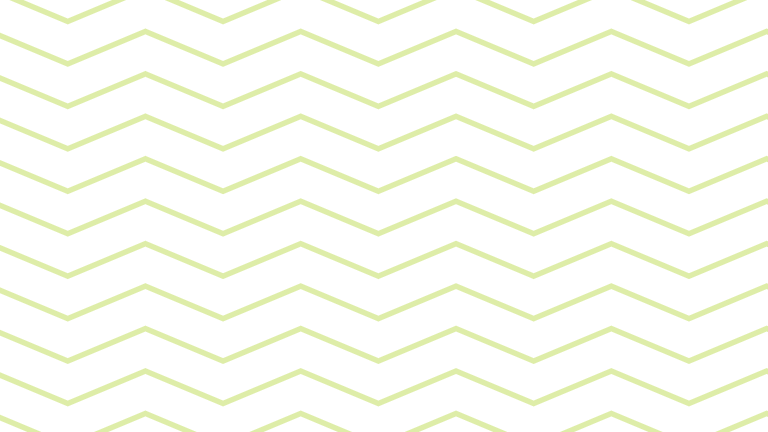
Give the GLSL for this pattern, as a WebGL 2 fragment shader.

```glsl
#version 300 es
precision highp float;
// Thin pale-green zigzag lines stacked at an even spacing on white.
// A triangle wave bends the vertical axis, which is then repeated into rows;
// the slope corrects the vertical offset to a true distance from each line.

uniform vec2 u_resolution;
out vec4 fragColor;

// Lengths are in canvas heights, origin at the lower left.
const float WAVE_LENGTH = 0.3595;           // peak to peak
const float WAVE_RISE   = 0.0752;           // valley to peak
const float ROW_SPACING = 0.09826;          // line to line
const float LINE_WIDTH  = 0.0126;           // across the stroke
const vec2  FIRST_PEAK  = vec2(0.3366, 0.0429);

const vec3 PAPER = vec3(1.0);
const vec3 LIME  = vec3(0.87, 0.93, 0.66);

// Distance from x to the nearest multiple of period.
float distanceToRepeat(float x, float period) {
    return abs(fract(x / period + 0.5) - 0.5) * period;
}

// Distance from p to the centre of the nearest zigzag line.
float zigzagDistance(vec2 p) {
    float slope = 2.0 * WAVE_RISE / WAVE_LENGTH;
    float drop = slope * distanceToRepeat(p.x, WAVE_LENGTH);
    float vertical = distanceToRepeat(p.y + drop, ROW_SPACING);
    return vertical / sqrt(1.0 + slope * slope);
}

void main() {
    float pixel = 1.0 / u_resolution.y;
    vec2 p = gl_FragCoord.xy * pixel - FIRST_PEAK;

    // Stroke with a one-pixel soft edge
    float edge = zigzagDistance(p) - 0.5 * LINE_WIDTH;
    float ink = clamp(0.5 - edge / pixel, 0.0, 1.0);

    fragColor = vec4(mix(PAPER, LIME, ink), 1.0);
}
```
